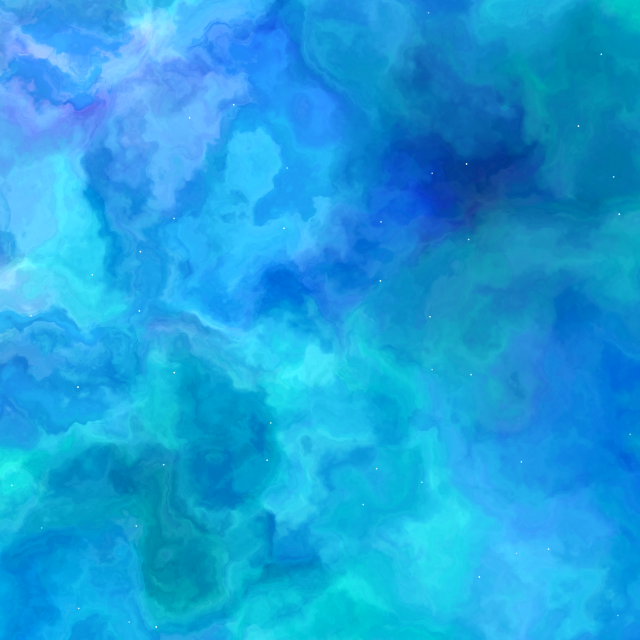
This texture is drawn by a Shadertoy shader. Its source:

```glsl
// A bright blue nebula: broad washes of colour seen through a warped domain,
// with drifting hue, ragged tufts and pale haze from layered cellular noise,
// and a thin scatter of tiny stars.

const vec3 CYAN       = vec3(0.07, 0.73, 0.90);
const vec3 TEAL       = vec3(0.00, 0.69, 0.82);
const vec3 LIGHT_BLUE = vec3(0.24, 0.64, 0.99);
const vec3 PERIWINKLE = vec3(0.50, 0.64, 1.00);
const vec3 AZURE      = vec3(0.00, 0.50, 0.93);
const vec3 ROYAL      = vec3(0.00, 0.33, 0.98);
const vec3 DEEP       = vec3(0.00, 0.45, 0.67);
const vec3 NAVY       = vec3(0.00, 0.30, 0.54);
const vec3 ICE        = vec3(0.58, 0.90, 1.00);
const vec3 SHADE_TINT = vec3(0.00, 0.74, 0.92);
const vec3 HAZE_GAIN  = vec3(0.22, 0.13, 0.06);
const vec3 HUE_SWING  = vec3(-0.20, 0.42, -0.10);
const vec3 TONE_SWING = vec3(0.42, 0.52, 0.30);

const float WARP_SCALE    = 4.5;
const float WARP_AMOUNT   = 0.28;
const float HUE_SCALE     = 4.0;
const float DETAIL_SCALE  = 8.0;
const float PERSISTENCE   = 0.56;
const float SHADE_AMOUNT  = 0.60;
const float HAZE_AMOUNT   = 0.60;
const float STAR_GRID     = 13.0;
const float STAR_SHARE    = 0.28;
const float STAR_RADIUS   = 0.0013;

vec3 hash3(vec2 p) {
    vec3 q = fract(p.xyx * vec3(0.1031, 0.1030, 0.0973));
    q += dot(q, q.yxz + 33.33);
    return fract((q.xxy + q.yzz) * q.zyx);
}

// Soft cellular noise: random cell values blended by distance to jittered points
float cellNoise(vec2 p) {
    vec2 cell = floor(p), f = p - cell;
    float total = 0.0, weights = 0.0;
    for (int y = -1; y <= 1; y++)
    for (int x = -1; x <= 1; x++) {
        vec2 offset = vec2(x, y);
        vec3 h = hash3(cell + offset + 50.0);
        vec2 d = offset + 0.15 + 0.7 * h.xy - f;
        float w = exp(-7.5 * dot(d, d));
        total += w * h.z;
        weights += w;
    }
    return total / weights;
}

// Octaves of cellular noise, each turned and doubled
float cloud(vec2 p) {
    const mat2 TURN = mat2(1.6, 1.2, -1.2, 1.6);
    float sum = 0.0, amp = 1.0, whole = 0.0;
    for (int i = 0; i < 6; i++) {
        sum += amp * cellNoise(p);
        whole += amp;
        p = TURN * p + 7.3;
        amp *= PERSISTENCE;
    }
    return sum / whole;
}

// Lay a soft elliptical wash of a tone over the colour
void wash(inout vec3 col, vec2 p, vec3 tone, vec2 centre, vec2 radius, float strength) {
    vec2 d = (p - centre) / radius;
    col = mix(col, tone, strength * exp(-dot(d, d)));
}

vec3 washes(vec2 p) {
    vec3 col = CYAN;
    // upper left: blue to violet
    wash(col, p, LIGHT_BLUE, vec2(0.23, 0.80), vec2(0.38, 0.30), 1.0);
    wash(col, p, PERIWINKLE, vec2(0.08, 0.89), vec2(0.22, 0.18), 0.95);
    wash(col, p, LIGHT_BLUE, vec2(0.47, 0.86), vec2(0.12, 0.14), 0.8);
    wash(col, p, CYAN,       vec2(0.58, 0.78), vec2(0.08, 0.22), 0.9);
    wash(col, p, AZURE,      vec2(0.43, 0.57), vec2(0.17, 0.09), 1.0);
    wash(col, p, AZURE,      vec2(0.13, 0.67), vec2(0.08, 0.05), 0.6);
    wash(col, p, PERIWINKLE, vec2(0.28, 0.46), vec2(0.08, 0.06), 0.5);
    wash(col, p, ICE,        vec2(-0.03, 0.54), vec2(0.09, 0.15), 0.95);
    // right: the dark cloud
    wash(col, p, DEEP,       vec2(0.92, 0.76), vec2(0.30, 0.28), 1.0);
    wash(col, p, DEEP,       vec2(0.88, 0.47), vec2(0.23, 0.12), 0.65);
    wash(col, p, ROYAL,      vec2(0.65, 0.69), vec2(0.07, 0.08), 1.0);
    wash(col, p, NAVY,       vec2(0.74, 0.74), vec2(0.11, 0.17), 1.0);
    // bottom: shaded corner, teal pool and blue bank
    wash(col, p, TEAL,       vec2(0.40, 0.10), vec2(0.25, 0.14), 0.8);
    wash(col, p, AZURE,      vec2(0.02, 0.04), vec2(0.20, 0.12), 0.85);
    wash(col, p, DEEP,       vec2(0.20, 0.20), vec2(0.14, 0.12), 1.0);
    wash(col, p, LIGHT_BLUE, vec2(0.80, 0.20), vec2(0.17, 0.18), 0.75);
    wash(col, p, AZURE * 0.94, vec2(1.02, 0.22), vec2(0.11, 0.26), 0.9);
    return col;
}

// One jittered star at most per grid cell
float stars(vec2 uv, float pixel) {
    vec2 p = uv * STAR_GRID, cell = floor(p);
    vec3 h = hash3(cell + 211.0);
    vec3 k = hash3(cell + 487.0);
    float dist = length(p - cell - 0.1 - 0.8 * h.xy) / STAR_GRID;
    float disc = 1.0 - smoothstep(STAR_RADIUS - 0.6 * pixel, STAR_RADIUS + 0.6 * pixel, dist);
    return disc * step(h.z, STAR_SHARE) * mix(0.5, 1.0, k.x);
}

void mainImage(out vec4 fragColor, in vec2 fragCoord) {
    float side = min(iResolution.x, iResolution.y);
    vec2 uv = fragCoord / side;

    // Warped position gives the washes their wispy borders
    vec2 bend = vec2(cloud(uv * WARP_SCALE), cloud(uv * WARP_SCALE + 19.0)) - 0.5;
    vec2 p = uv + WARP_AMOUNT * bend;
    vec3 col = washes(p);

    // Hue drifts between cyan and azure; detail is calmer towards the right
    float calm = mix(1.0, 0.5, smoothstep(0.35, 0.75, uv.x));
    float hue = cloud(p * HUE_SCALE + 11.0) - 0.5;
    float tone = cloud(p * DETAIL_SCALE + 3.0) - 0.5;
    float puff = cloud(p * DETAIL_SCALE * 0.7 + 31.0);
    col += hue * HUE_SWING + tone * TONE_SWING * calm;

    // Ragged tufts of shade and pale haze
    float shade = smoothstep(0.56, 0.70, puff);
    float haze = smoothstep(0.46, 0.28, puff);
    col = mix(col, col * SHADE_TINT, SHADE_AMOUNT * calm * shade);
    col += HAZE_GAIN * HAZE_AMOUNT * calm * haze;

    col = mix(col, vec3(0.92, 1.0, 1.0), stars(uv, 1.0 / side));
    fragColor = vec4(clamp(col, 0.0, 1.0), 1.0);
}
```
